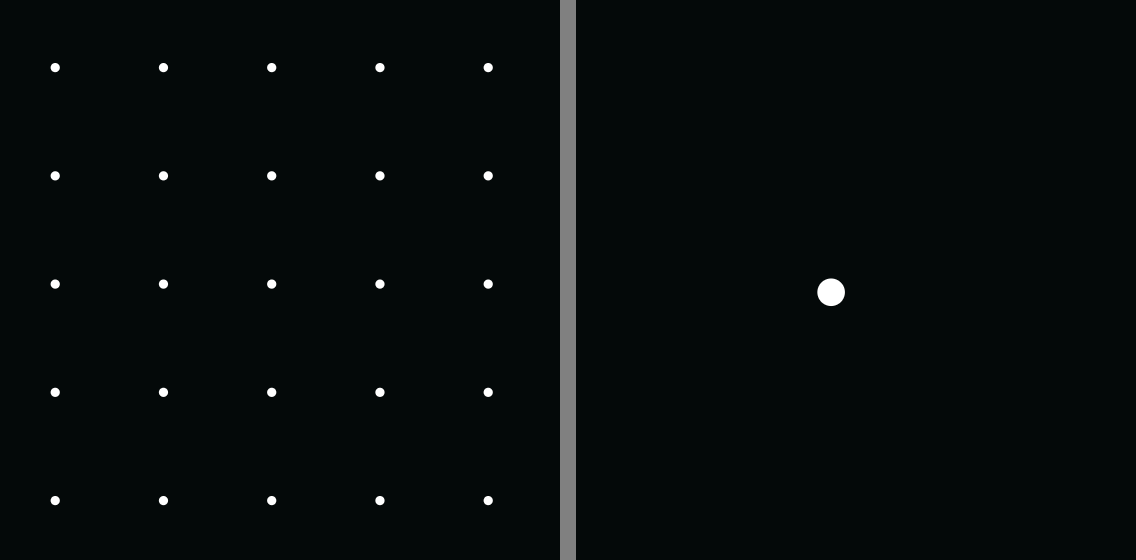
Left, the full canvas; right, a detail of the centre.
This pattern is drawn by a WebGL 1 fragment shader. Its source:

```glsl
precision highp float;

// Five by five small white dots on a near-black ground.
// The plane is folded into square cells, each with a disc at its centre,
// and the lattice sits slightly left of and below the canvas centre.

uniform vec2 u_resolution;

const vec3 GROUND_COLOR = vec3(0.016, 0.035, 0.035);
const vec3 DOT_COLOR = vec3(1.0);
const vec2 MIDDLE_DOT = vec2(0.4852, 0.4927);
const float SPACING = 0.1933;
const float DOT_RADIUS = 0.0082;

// Offset from the nearest lattice point.
vec2 repeatAround(vec2 p, vec2 origin, float spacing) {
    return (fract((p - origin) / spacing + 0.5) - 0.5) * spacing;
}

float discDistance(vec2 p, float radius) {
    return length(p) - radius;
}

// Coverage of a shape, softened over one pixel.
float coverage(float dist, float pixel) {
    return clamp(0.5 - dist / pixel, 0.0, 1.0);
}

void main() {
    vec2 uv = gl_FragCoord.xy / u_resolution;
    float pixel = 1.0 / min(u_resolution.x, u_resolution.y);

    vec2 cell = repeatAround(uv, MIDDLE_DOT, SPACING);
    float dot_mask = coverage(discDistance(cell, DOT_RADIUS), pixel);

    gl_FragColor = vec4(mix(GROUND_COLOR, DOT_COLOR, dot_mask), 1.0);
}
```
